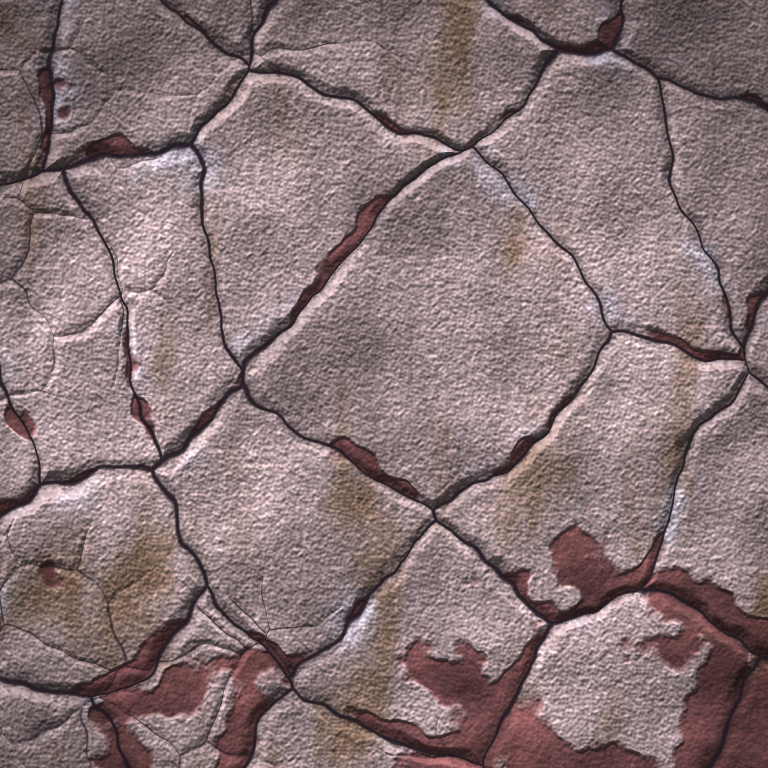
A Shadertoy shader for this texture:

```glsl
const vec3 STONE = vec3(0.595, 0.52, 0.53);
const vec3 RED_ROCK = vec3(0.41, 0.25, 0.255);
const vec3 OCHRE = vec3(0.43, 0.34, 0.275);
const vec3 MINERAL = vec3(0.69, 0.67, 0.74);
const vec3 CRACK = vec3(0.13, 0.10, 0.13);
const vec2 BIG_PLATE = vec2(0.59, 0.57);
const float BIG_ZOOM = 0.58;
const float PLATE_FREQ = 3.9;
const float PLATE_TURN = 0.6;
const float CHIP_FREQ = 9.0;
const float JITTER = 0.95;
const float WARP = 0.065;
const float ROUGH_EDGE = 0.006;
const float BEVEL_DEPTH = 0.009;
const float CHIP_DEPTH = 0.0035;
const float PEEL_DEPTH = 0.004;
const float BUMP_DEPTH = 0.0055;
const float GRAIN_FREQ = 210.0;
const float GRAIN_DEPTH = 0.0013;
const vec2 LIGHT_DIR = vec2(-0.33, 0.94);
const float LIGHT_STEP = 0.002;
const float RELIEF = 0.9;

struct Rock { float height, grain, plateEdge, chipEdge, peel; };

vec2 hash2(vec2 p) {
    vec3 q = fract(vec3(p.xyx + 17.0) * vec3(0.1031, 0.1030, 0.0973));
    q += dot(q, q.yzx + 33.33);
    return fract((q.xx + q.yz) * q.zy);
}

float corner(vec2 cell, vec2 offset) { return dot(hash2(cell) * 2.0 - 1.0, offset); }

float gradientNoise(vec2 p) {
    vec2 i = floor(p), f = p - i;
    vec2 u = f * f * f * (f * (f * 6.0 - 15.0) + 10.0);
    vec2 x = vec2(1, 0), y = vec2(0, 1);
    return mix(mix(corner(i, f), corner(i + x, f - x), u.x),
               mix(corner(i + y, f - y), corner(i + 1.0, f - 1.0), u.x), u.y);
}

float fbm(vec2 p) {
    float sum = 0.0, amp = 0.7;
    for (int i = 0; i < 4; i++) {
        sum += amp * gradientNoise(p);
        p = mat2(1.6, 1.2, -1.2, 1.6) * p + 5.7;
        amp *= 0.5;
    }
    return sum;
}

// The seed of the origin cell stays centred, so the big plate is placed there
vec2 seed(vec2 cell) { return cell + JITTER * (hash2(cell) - 0.5) * step(0.5, dot(cell, cell)); }

// x: distance to the cell border, yz: offset from the seed
vec3 voronoi(vec2 p) {
    vec2 base = floor(p + 0.5), home = base, toSeed = vec2(0);
    float nearest = 1e3, edge = 1e3;
    for (int k = 0; k < 9; k++) {
        vec2 cell = base + vec2(k % 3 - 1, k / 3 - 1);
        vec2 d = seed(cell) - p;
        if (dot(d, d) < nearest) { nearest = dot(d, d); home = cell; toSeed = d; }
    }
    for (int k = 0; k < 25; k++) {
        if (k == 12) continue;
        vec2 d = seed(home + vec2(k % 5 - 2, k / 5 - 2)) - p;
        edge = min(edge, dot(0.5 * (d + toSeed), normalize(d - toSeed)));
    }
    return vec3(edge, -toSeed);
}

Rock rockAt(vec2 p) {
    Rock r;
    // Turned plates, and smaller chips mostly on the left
    float rough = fbm(p * 24.0);
    vec2 w = p + WARP * vec2(fbm(p * 5.0), fbm(p * 5.0 + 31.0));
    vec2 q = w - BIG_PLATE;
    float c = cos(PLATE_TURN), s = sin(PLATE_TURN);
    mat2 turn = mat2(c, s, -s, c);
    float scale = PLATE_FREQ * mix(BIG_ZOOM, 1.0, smoothstep(0.0, 0.5, length(q)));
    vec3 plate = voronoi(turn * q * scale);
    r.plateEdge = max(plate.x / scale + ROUGH_EDGE * rough * smoothstep(0.0, 0.012, plate.x / scale), 0.0);
    float chipped = smoothstep(0.0, 0.3, length(q) - 0.22 - 0.3 * p.x + 0.7 * gradientNoise(p * 4.0 + 3.0));
    r.chipEdge = voronoi(w * CHIP_FREQ + 7.3).x / CHIP_FREQ + 0.014 * (1.0 - chipped)
               + 0.006 * max(gradientNoise(p * 15.0), 0.0);
    // Coating lost along lower rims and near the ground
    vec2 outward = normalize(plate.yz * turn + 0.001);
    float lower = max(dot(outward, vec2(0.45, -0.89)), 0.0);
    float rim = lower * (1.0 - smoothstep(0.0, 0.05, r.plateEdge));
    float ground = (1.0 - smoothstep(0.0, 0.42, p.y)) * mix(0.2, 0.5, p.x);
    float loss = 0.9 * fbm(p * 6.0 + 12.0) + 0.15 * rough + 0.42 * rim + ground - 0.37;
    r.peel = smoothstep(-0.03, 0.04, loss);
    // Relief from large to small
    float worn = 0.65 + 1.3 * gradientNoise(p * 8.0 + 70.0);
    r.grain = gradientNoise(p * GRAIN_FREQ) + 0.9 * gradientNoise(p * GRAIN_FREQ * 0.53 + 9.0);
    r.height = BEVEL_DEPTH * worn * smoothstep(0.0, 0.02, r.plateEdge)
             + CHIP_DEPTH * worn * smoothstep(0.0, 0.010, r.chipEdge)
             - PEEL_DEPTH * r.peel + BUMP_DEPTH * fbm(p * 13.0)
             + GRAIN_DEPTH * r.grain * mix(1.0, 0.55, r.peel);
    return r;
}

void mainImage(out vec4 fragColor, in vec2 fragCoord) {
    vec2 p = fragCoord / iResolution.y;
    Rock rock = rockAt(p);
    float slope = (rock.height - rockAt(p + LIGHT_DIR * LIGHT_STEP).height) / LIGHT_STEP;
    // Stone with rain streaks, pale deposits and bare red rock
    vec3 colour = STONE * (1.0 + 0.4 * fbm(p * 3.0 + 20.0) + 0.2 * fbm(p * vec2(22.0, 5.0)));
    float streak = smoothstep(-0.05, 0.3, fbm(vec2(p.x * 12.0, p.y * 2.5) + 40.0));
    colour = mix(colour, OCHRE, 0.85 * streak * smoothstep(-0.15, 0.2, fbm(p * 4.0 + 60.0)));
    float deposit = smoothstep(0.08, 0.3, fbm(p * 7.0 + 50.0));
    colour = mix(colour, MINERAL, 0.7 * deposit * (1.0 - smoothstep(0.0, 0.05, rock.plateEdge)));
    colour = mix(colour, RED_ROCK * (1.0 + 0.9 * fbm(p * 11.0)), 0.9 * rock.peel);
    // Sunlight, dark pits, and softer light at joints and corners
    colour *= 1.0 + clamp(RELIEF * slope, -0.55, 0.5);
    colour *= 1.0 + 0.28 * rock.grain * (1.0 - 0.5 * rock.peel);
    colour *= mix(0.82, 1.0, smoothstep(0.0, 0.015, rock.plateEdge));
    colour *= 1.04 - 0.38 * smoothstep(0.35, 0.75, length(p - vec2(0.5, 0.42)));
    // Open cracks, narrowing and fading along their length
    float width = 0.0042 + 0.005 * gradientNoise(p * 7.0);
    width = max(width, 0.0022);
    float joint = 1.0 - smoothstep(0.2 * width, width, rock.plateEdge);
    float fissure = 1.0 - smoothstep(0.0, 0.55 * width, rock.chipEdge);
    colour = mix(colour, CRACK, max(0.9 * joint, 0.65 * fissure));
    fragColor = vec4(colour, 1.0);
}
```
